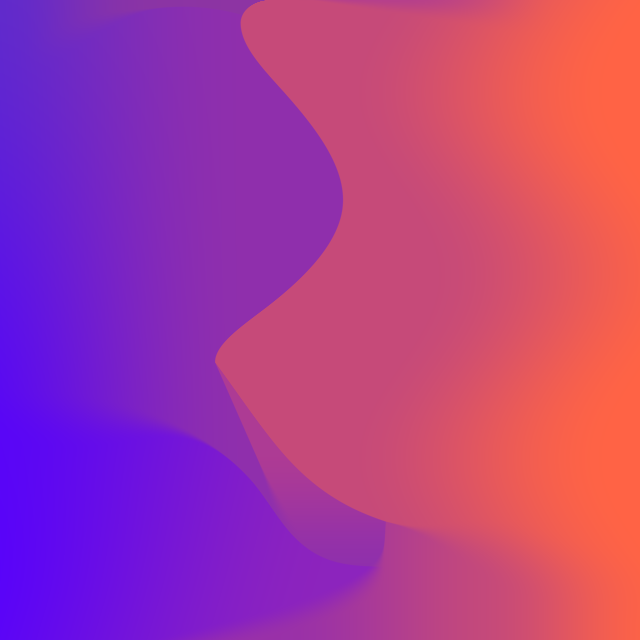
Write a Shadertoy shader that draws this background.

```glsl
// Layered smooth waves in blue, violet, magenta, pink and orange.
// Each wave edge is a chain of cubic curves; each sheet is a colour ramp
// laid over the previous one, with edges that melt away towards their ends.

const vec3 SKY_BLUE   = vec3(0.365, 0.17, 0.80);
const vec3 DEEP_BLUE  = vec3(0.33, 0.00, 1.00);
const vec3 VIOLET     = vec3(0.56, 0.185, 0.675);
const vec3 INDIGO     = vec3(0.55, 0.14, 0.74);
const vec3 MAGENTA    = vec3(0.68, 0.23, 0.58);
const vec3 PLUM       = vec3(0.60, 0.19, 0.66);
const vec3 PINK       = vec3(0.775, 0.29, 0.475);
const vec3 ORANGE     = vec3(1.00, 0.39, 0.27);

// Cubic through a and b with the given end slopes, straight beyond them.
float curve(float s, vec2 a, vec2 b, float slopeA, float slopeB) {
    float span = b.x - a.x;
    float t = clamp((s - a.x) / span, 0.0, 1.0);
    float u = 1.0 - t;
    float bend = span * t * u * (slopeA * u - slopeB * t);
    float tails = slopeA * min(s - a.x, 0.0) + slopeB * max(s - b.x, 0.0);
    return mix(a.y, b.y, t * t * (3.0 - 2.0 * t)) + bend + tails;
}

// Coverage from a signed distance, with a chosen softness.
float cover(float d, float softness) {
    return smoothstep(-softness, softness, d);
}

// Left side of the pink sheet: x for a depth y below the top.
float pinkLeft(float y) {
    if (y < 0.036) {
        float k = (0.036 - y) / 0.036;
        return 0.423 - 0.047 * sqrt(max(1.0 - k * k, 0.0));
    }
    if (y < 0.150) return curve(y, vec2(0.036, 0.376), vec2(0.150, 0.449), 0.0, 0.88);
    if (y < 0.3125) return curve(y, vec2(0.150, 0.449), vec2(0.3125, 0.536), 0.88, 0.0);
    if (y < 0.475) return curve(y, vec2(0.3125, 0.536), vec2(0.475, 0.423), 0.0, -1.27);
    return curve(y, vec2(0.475, 0.423), vec2(0.566, 0.336), -1.27, 0.0);
}

// Underside of the pink sheet: depth y for a given x.
float pinkBottom(float x) {
    if (x < 0.449) return curve(x, vec2(0.336, 0.566), vec2(0.449, 0.716), 1.35, 1.1);
    if (x < 0.603) return curve(x, vec2(0.449, 0.716), vec2(0.603, 0.815), 1.1, 0.33);
    return curve(x, vec2(0.603, 0.815), vec2(0.781, 0.862), 0.25, 0.3);
}

// Crest of the deep blue wave: depth y for a given x.
float blueCrest(float x) {
    if (x < 0.391) return curve(x, vec2(0.130, 0.658), vec2(0.391, 0.749), 0.05, 1.1);
    if (x < 0.449) return curve(x, vec2(0.391, 0.749), vec2(0.449, 0.827), 1.1, 1.2);
    return curve(x, vec2(0.449, 0.827), vec2(0.579, 0.885), 1.2, 0.05);
}

// Violet ground, with a paler strip along the top.
vec3 violetGround(vec2 p, float px) {
    vec3 blue = mix(SKY_BLUE, DEEP_BLUE, smoothstep(-0.1, 0.85, p.y));
    vec3 color = mix(blue, VIOLET, smoothstep(-0.08, 0.39, p.x));
    float offset = p.x - 0.286;
    float crest = 0.0105 + 1.5 * offset * offset;
    float softness = px + 0.03 * (1.0 - smoothstep(0.08, 0.25, p.x));
    float strip = cover(crest - p.y, softness) * smoothstep(0.03, 0.25, p.x);
    return mix(color, vec3(0.55, 0.21, 0.63), 0.8 * strip);
}

// Pink to orange ramp whose centre sways with depth.
vec3 pinkSheet(vec2 p, float px) {
    float center = 0.831 + 0.0625 * cos(10.97 * (p.y - 0.43));
    vec3 color = mix(PINK, ORANGE, smoothstep(center - 0.235, center + 0.195, p.x));
    float reach = max(p.x - 0.49, 0.0);
    float strip = cover(0.08 * reach - p.y, px + 0.09 * reach);
    strip *= smoothstep(0.45, 0.55, p.x) * (1.0 - smoothstep(0.62, 0.87, p.x));
    return mix(color, MAGENTA, 0.7 * strip);
}

void mainImage(out vec4 fragColor, in vec2 fragCoord) {
    vec2 uv = fragCoord / iResolution.xy;
    vec2 p = vec2(uv.x, 1.0 - uv.y);    // y is depth below the top
    float px = 0.8 / iResolution.y;

    vec3 color = violetGround(p, px);

    // Thin magenta fold below the pink tip.
    float foldSide = p.x - 0.336 - 0.44 * (p.y - 0.566);
    float foldSoft = px + 0.015 * smoothstep(0.72, 0.83, p.y);
    float fold = cover(foldSide, foldSoft) * step(0.566, p.y);
    color = mix(color, mix(MAGENTA, VIOLET, smoothstep(0.70, 0.90, p.y)), fold);

    // Deep blue wave at the lower left.
    float waveSoft = px + 0.045 * (1.0 - smoothstep(0.10, 0.36, p.x));
    float wave = cover(p.y - blueCrest(p.x), waveSoft);
    float warmth = smoothstep(-0.08, 0.56, p.x + 0.3 * (p.y - 0.78));
    vec3 blue = mix(vec3(0.345, 0.02, 0.97), DEEP_BLUE, smoothstep(0.65, 0.95, p.y));
    color = mix(color, mix(blue, INDIGO, warmth), wave);

    // Magenta floor to the right of the blue wave.
    float floorEdge = curve(p.y, vec2(0.815, 0.603), vec2(0.970, 0.430), -0.1, -3.6);
    float floorSoft = px + 0.09 * smoothstep(0.85, 1.0, p.y);
    vec3 ground = mix(PLUM, PINK, smoothstep(0.43, 0.80, p.x));
    ground = mix(ground, ORANGE, 0.95 * smoothstep(0.75, 1.02, p.x));
    color = mix(color, ground, cover(p.x - floorEdge, floorSoft));

    // Large pink and orange sheet on top.
    float underSoft = px + 0.06 * smoothstep(0.61, 0.82, p.x);
    float sheet = cover(p.x - pinkLeft(p.y), px) * cover(pinkBottom(p.x) - p.y, underSoft);
    color = mix(color, pinkSheet(p, px), sheet);

    fragColor = vec4(color, 1.0);
}
```
